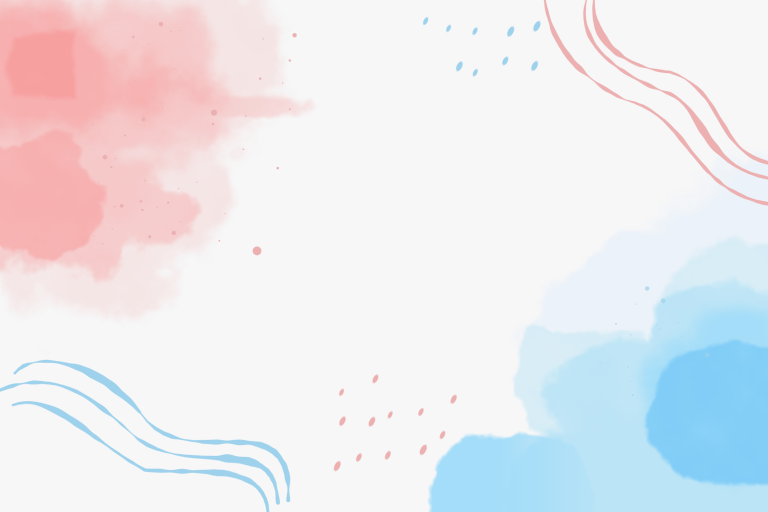
This background is drawn by a WebGL 2 fragment shader. Its source:

```glsl
#version 300 es
precision highp float;
// Pink and blue watercolour corners with brushed ribbons, dashes and paint specks.
uniform vec2 u_resolution;
out vec4 fragColor;

const vec3 PAPER = vec3(.967, .967, .969);
const vec3 BLUSH = vec3(.961, .895, .895);
const vec3 ROSE = vec3(.963, .785, .785);
const vec3 CORAL = vec3(.968, .685, .685);
const vec3 DEEP_CORAL = vec3(.97, .615, .615);
const vec3 ROSE_INK = vec3(.925, .69, .695);
const vec3 MIST = vec3(.925, .95, .975);
const vec3 ICE = vec3(.835, .925, .965);
const vec3 SKY = vec3(.735, .895, .965);
const vec3 AZURE = vec3(.64, .865, .975);
const vec3 DEEP_AZURE = vec3(.505, .805, .97);
const vec3 BLUE_INK = vec3(.62, .82, .925);

float hash(vec2 p) { return fract(sin(dot(p, vec2(127.1, 311.7))) * 43758.5); }
vec2 hash2(vec2 p) { return vec2(hash(p), hash(p + 17.3)); }

float noise(vec2 p) {
  vec2 i = floor(p), f = fract(p);
  f = f * f * (3. - 2. * f);
  return mix(mix(hash(i), hash(i + vec2(1, 0)), f.x),
             mix(hash(i + vec2(0, 1)), hash(i + 1.), f.x), f.y);
}

float fbm(vec2 p) {
  float sum = 0., amp = .5;
  for (int i = 0; i < 5; i++) {
    sum += amp * noise(p);
    p = p * 2.03 + 11.7;
    amp *= .5;
  }
  return sum;
}

float fill(float d, float soft) { return 1. - smoothstep(-soft, soft, d); }

// Ragged pool of paint; the ellipse holds centre and radii
float wash(vec2 p, vec4 ellipse, float rough, float soft) {
  float d = (length((p - ellipse.xy) / ellipse.zw) - 1.) * min(ellipse.z, ellipse.w);
  return fill(d + rough * (fbm(p * 9. + ellipse.xy * 31.) - .5), soft);
}

// Cubic brush stroke that swells around the parameter "peak"
float ribbon(vec2 p, vec4 ab, vec4 cd, float thick, float peak, float px) {
  float best = 1.;
  vec2 last = ab.xy;
  for (int i = 1; i <= 20; i++) {
    float t = float(i) / 20., s = 1. - t;
    vec2 next = s*s*s*ab.xy + 3.*s*t*(s*ab.zw + t*cd.xy) + t*t*t*cd.zw;
    vec2 e = next - last, v = p - last;
    float h = clamp(dot(v, e) / dot(e, e), 0., 1.);
    float swell = (t - (1. - h) / 20. - peak) * 4.5;
    best = min(best, length(v - e * h) - mix(.0027, thick, exp(-swell * swell)));
    last = next;
  }
  return fill(best + .004 * (noise(p * 45.) - .5), px);
}

// Two joined strokes
float strand(vec2 p, vec4 ab, vec4 cd, vec4 ef, vec2 g, vec2 thick, float peak, float px) {
  return max(ribbon(p, ab, cd, thick.x, peak, px),
             ribbon(p, vec4(cd.zw, ef.xy), vec4(ef.zw, g), thick.y, peak, px));
}

// Jittered lattice of slanted dashes, five to a row
float dashes(vec2 p, vec2 origin, vec2 stepX, vec2 stepY, int count, float px) {
  float mask = 0.;
  for (int i = 0; i < count; i++) {
    vec2 jitter = hash2(vec2(float(i), origin.x * 10.)) - .5;
    vec2 q = p - origin - float(i % 5) * stepX - float(i / 5) * stepY - jitter * .026;
    q.x -= q.y * .35;
    mask = max(mask, fill(length(q * vec2(1, .6)) - .005 - .002 * jitter.x, px));
  }
  return mask;
}

float spot(vec2 p, vec2 centre, float radius, float px) {
  return fill(length(p - centre) - radius, px);
}

float specks(vec2 p, vec2 corner, vec2 size, int count, float px) {
  float mask = 0.;
  for (int i = 0; i < count; i++) {
    vec2 seed = vec2(float(i) * 1.7, corner.x * 9.);
    float radius = .001 + .004 * pow(hash(seed + 5.1), 4.);
    mask = max(mask, spot(p, corner + size * hash2(seed), radius, px));
  }
  return mask;
}

void main() {
  vec2 p = gl_FragCoord.xy / u_resolution * vec2(1.5, 1);
  float px = .75 / u_resolution.y;
  float grain = min(.68 + .5 * fbm(p * 13.), 1.);
  vec3 col = PAPER;

  // Pink corner, pale to deep
  float pale = max(wash(p, vec4(.22, .9, .33, .27), .2, .025), wash(p, vec4(.17, .66, .27, .27), .2, .025));
  col = mix(col, BLUSH, pale * grain);
  col = mix(col, ROSE, .6 * wash(p, vec4(.47, .79, .1, .022), .05, .006));
  col = mix(col, ROSE, grain * wash(p, vec4(.12, .82, .28, .21), .22, .05));
  col = mix(col, ROSE, grain * wash(p, vec4(.12, .64, .22, .17), .2, .015));
  col = mix(col, CORAL, grain * wash(p, vec4(.1, .85, .21, .11), .16, .035));
  col = mix(col, CORAL, grain * wash(p, vec4(.06, .62, .13, .125), .12, .007));
  col = mix(col, BLUSH, .55 * wash(p, vec4(.27, .7, .07, .025), .1, .015));
  vec2 q = abs(p - vec2(.082, .873));
  col = mix(col, DEEP_CORAL, .85 * fill(max(q.x, q.y) - .061 + .04 * (fbm(p * 16.) - .5), .009));

  // Blue corner, pale to deep
  float mist = max(wash(p, vec4(1.32, .36, .27, .16), .13, .01), wash(p, vec4(1.5, .5, .2, .19), .16, .02));
  col = mix(col, MIST, mist);
  float ice = max(wash(p, vec4(1.15, .25, .17, .11), .1, .006), wash(p, vec4(1.45, .38, .16, .13), .12, .012));
  col = mix(col, ICE, ice * grain);
  float sky = max(wash(p, vec4(1.3, .22, .23, .13), .12, .01), wash(p, vec4(1.42, .31, .16, .13), .12, .01));
  col = mix(col, SKY, sky * grain);
  col = mix(col, SKY, wash(p, vec4(1.3, .05, .36, .11), .08, .008));
  col = mix(col, AZURE, smoothstep(1.25, .95, p.x) * wash(p, vec4(1, .03, .15, .13), .09, .005));
  col = mix(col, AZURE, grain * wash(p, vec4(1.42, .23, .18, .15), .12, .03));
  col = mix(col, DEEP_AZURE, grain * wash(p, vec4(1.45, .19, .18, .135), .07, .006));

  // Splatter and dashes
  float drops = max(spot(p, vec2(.502, .51), .0085, px), spot(p, vec2(.418, .78), .006, px));
  drops = max(drops, specks(p, vec2(.18, .5), vec2(.4, .46), 44, px));
  drops = max(drops, dashes(p, vec2(.65, .098), vec2(.055, .012), vec2(.015, .07), 12, px));
  col = mix(col, ROSE_INK, drops);
  col = mix(col, BLUE_INK, .7 * specks(p, vec2(1.05, .22), vec2(.35, .22), 14, px));
  col = mix(col, BLUE_INK, dashes(p, vec2(.84, .95), vec2(.049, 0), vec2(.05, -.08), 9, px));

  // Ribbons, upper right then lower left
  float pink = strand(p, vec4(1.064, 1, 1.078, .902), vec4(1.143, .844, 1.221, .805),
    vec4(1.348, .775, 1.348, .629), vec2(1.5, .602), vec2(.005, .004), .4, px);
  pink = max(pink, strand(p, vec4(1.145, 1, 1.123, .912), vec4(1.211, .854, 1.299, .82),
    vec4(1.377, .795, 1.367, .678), vec2(1.5, .652), vec2(.003, .008), .5, px));
  pink = max(pink, strand(p, vec4(1.16, 1, 1.152, .902), vec4(1.25, .863, 1.309, .859),
    vec4(1.416, .824, 1.396, .707), vec2(1.5, .682), vec2(.006, .004), .35, px));
  col = mix(col, ROSE_INK, pink);
  float blue = strand(p, vec4(.029, .271, .078, .326), vec4(.205, .277, .273, .195),
    vec4(.361, .063, .576, .229), vec2(.563, .023), vec2(.008, .006), .7, px);
  blue = max(blue, strand(p, vec4(0, .238, .117, .287), vec4(.195, .209, .254, .156),
    vec4(.361, .053, .537, .17), vec2(.543, .018), vec2(.004, .007), .6, px));
  blue = max(blue, strand(p, vec4(.025, .209, .098, .238), vec4(.176, .141, .283, .082),
    vec4(.371, .072, .518, .102), vec2(.523, 0), vec2(.007, .006), .5, px));
  fragColor = vec4(mix(col, BLUE_INK, blue), 1);
}
```
